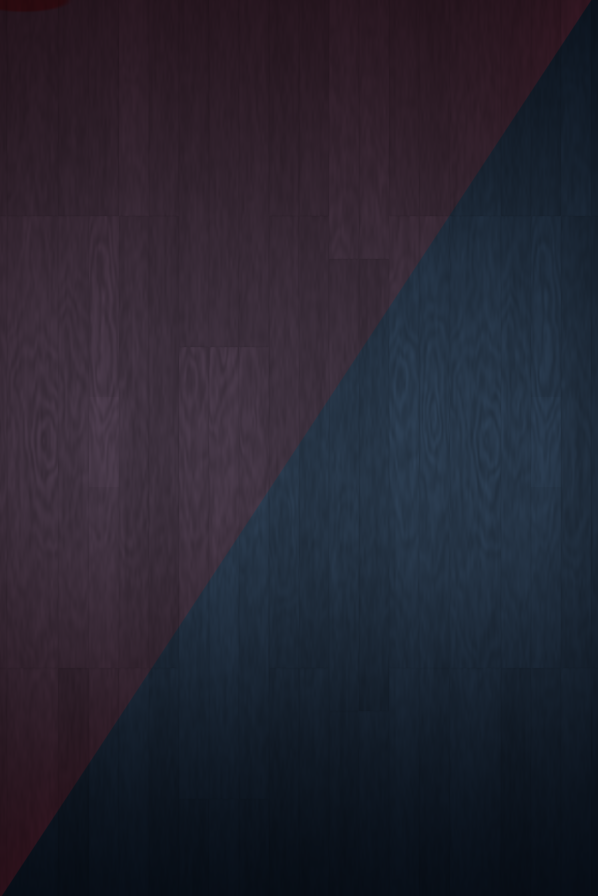
Write a Shadertoy shader that draws this background.

```glsl
// Dark wooden planks split by a diagonal into a plum half and a navy half.

const float TILE_START = 0.0117;
const float TILE_WIDTH = 0.74;
const float WIDE_PLANK = 0.086;
const float PLANK_WIDTH = 0.0503;
const float BOARD_LENGTH = 0.505;

float hash(vec2 p) {
    vec3 q = fract(p.xyx * vec3(0.1031, 0.1030, 0.0973));
    q += dot(q, q.yzx + 33.33);
    return fract((q.x + q.y) * q.z);
}

float noise(vec2 p) {
    vec2 cell = floor(p);
    vec2 f = fract(p);
    f = f * f * (3.0 - 2.0 * f);
    float low = mix(hash(cell), hash(cell + vec2(1.0, 0.0)), f.x);
    float high = mix(hash(cell + vec2(0.0, 1.0)), hash(cell + 1.0), f.x);
    return mix(low, high, f.y);
}

// One where value lies between low and high
float inside(float value, float low, float high) {
    return step(low, value) * step(value, high);
}

// Faint line, softened by the pixel size
float seam(float dist, float pixel) {
    return 1.0 - smoothstep(0.0, 0.0008 + 1.2 * pixel, dist);
}

// Elongated, wavering growth rings around a knot
float growthRings(vec2 p, float seed) {
    float sway = noise(vec2(p.x * 35.0 + seed * 40.0, p.y * 14.0)) - 0.5;
    float ripple = noise(vec2(p.x * 110.0, p.y * 45.0 + seed * 70.0)) - 0.5;
    float radius = length(p * vec2(23.0, 7.0)) + 0.7 * sway + 0.2 * ripple;
    return sin(radius * 21.0) * exp(-0.6 * radius);
}

// Relative brightness of the wood
float woodTone(vec2 uv, vec2 pixel) {
    // Each repeat is one wide plank followed by narrow ones
    float x = mod(uv.x - TILE_START, TILE_WIDTH);
    float isWide = step(x, WIDE_PLANK);
    float narrow = (x - WIDE_PLANK) / PLANK_WIDTH;
    float plank = mix(1.0 + floor(narrow), 0.0, isWide);
    float width = mix(PLANK_WIDTH, WIDE_PLANK, isWide);
    float across = mix(fract(narrow), x / WIDE_PLANK, isWide);

    // Two groups of planks have lower joints than the rest
    float drop = 0.146 * inside(plank, 5.0, 7.0)
               + 0.048 * inside(plank, 10.0, 11.0);
    float along = (uv.y - 0.254 + drop) / BOARD_LENGTH;
    float board = floor(along);
    float seed = hash(vec2(plank * 5.0 + 11.0, board * 3.0 + 19.0));

    // The wide plank carries the main knot
    float knotY = mix(0.508 + (seed - 0.5) * 0.3, 0.508, isWide);
    float knotX = mix(0.5, 0.71, isWide);
    vec2 fromKnot = vec2((across - knotX) * width, uv.y - knotY);
    float rings = growthRings(fromKnot, seed) * mix(0.02 + 0.07 * seed, 0.09, isWide);

    // Grain from broad streaks down to short pores
    float streak = noise(vec2(uv.x * 75.0, uv.y * 4.0 + seed * 50.0)) - 0.5;
    float fibre = noise(vec2(uv.x * 170.0, uv.y * 26.0 + seed * 30.0)) - 0.5;
    float pores = noise(vec2(uv.x * 300.0, uv.y * 90.0 + seed * 90.0)) - 0.5;
    float grain = 0.06 * streak + 0.09 * fibre + 0.10 * pores;

    float shortPiece = inside(plank, 2.0, 2.0) * inside(uv.y, 0.457, 0.557);
    float sideDist = min(across, 1.0 - across) * width;
    float endDist = min(fract(along), 1.0 - fract(along)) * BOARD_LENGTH;
    float gaps = max(0.06 * seam(sideDist, pixel.x), 0.05 * seam(endDist, pixel.y));

    return 1.0 + 0.13 * (seed - 0.5) + rings + grain + 0.06 * shortPiece - gaps;
}

// Wide band of light, fading faster downward and toward the sides
float lightBand(vec2 uv) {
    float reach = uv.y < 0.49 ? 0.34 : 0.46;
    float vertical = (uv.y - 0.49) / reach;
    float side = abs(uv.x - 0.47) * 2.0;
    return exp(-vertical * vertical) * (1.0 - 0.2 * pow(side, 4.0));
}

void mainImage(out vec4 fragColor, in vec2 fragCoord) {
    vec2 uv = fragCoord / iResolution.xy;
    vec2 pixel = 1.0 / iResolution.xy;

    vec3 plumShade = vec3(0.110, 0.040, 0.068);
    vec3 plumLight = vec3(0.250, 0.200, 0.256);
    vec3 navyShade = vec3(0.010, 0.030, 0.060);
    vec3 navyLight = vec3(0.157, 0.220, 0.292);
    vec3 cornerRed = vec3(0.170, 0.040, 0.060);

    // Two tinted halves under one light
    float light = lightBand(uv);
    vec3 plum = mix(plumShade, plumLight, light);
    vec3 navy = mix(navyShade, navyLight, light);

    // Warm tint close to the diagonal, strongest at its ends
    float diagonal = uv.x - (0.003 + 0.986 * uv.y);
    float ends = smoothstep(0.2, 0.5, abs(uv.y - 0.5));
    plum += vec3(0.035, 0.0, 0.005) * ends * exp(-abs(diagonal) * 8.0);

    // Red ellipse cut off by the top left corner
    float ellipse = length((uv - vec2(0.04, 1.0)) / vec2(0.08, 0.014));
    plum = mix(plum, cornerRed, 1.0 - smoothstep(0.8, 1.05, ellipse));

    float navySide = smoothstep(-pixel.x, pixel.x, diagonal);
    vec3 color = mix(plum, navy, navySide) * woodTone(uv, pixel);
    fragColor = vec4(color, 1.0);
}
```
